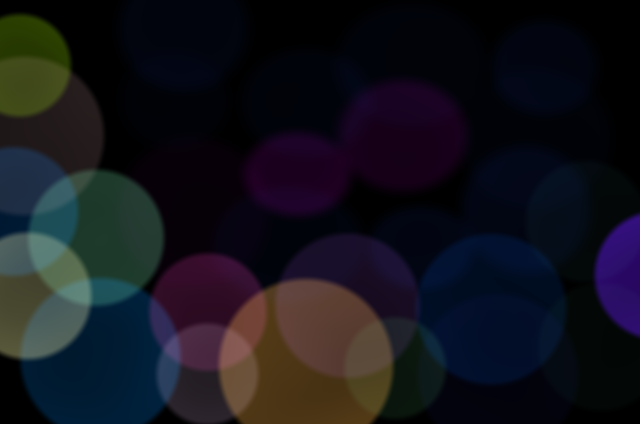
Reproduce this background procedurally as a Shadertoy shader.

```glsl
// Lengths are in canvas heights, angles in degrees
const vec2 ARC_CENTER = vec2(0.80, 0.72);
const vec2 ARC_RADII = vec2(0.74, 0.58);
const float ARC_CORNER = 0.25;      // pushes the arc out toward the corners
const float OUTER_START = 168.0;
const float OUTER_STEP = 16.0;
const float INNER_START = 212.0;
const float INNER_STEP = 30.0;
const float INNER_REACH = 0.76;
const float DISC_RADIUS = 0.16;
const float DISC_VARIATION = 0.045;
const float DISC_BLUR = 0.010;

const int VEIL_COUNT = 12;
const vec2 VEIL_LOW = vec2(0.40, 0.38);
const vec2 VEIL_SPAN = vec2(1.10, 0.60);
const float VEIL_BLUR = 0.025;
const vec3 NAVY = vec3(0.010, 0.030, 0.100);
const vec3 PLUM = vec3(0.110, 0.000, 0.120);
const vec3 NIGHT = vec3(0.001, 0.001, 0.003);

const int OUTER_COUNT = 11;
const vec3 OUTER_TINTS[OUTER_COUNT] = vec3[](
    vec3(0.17, 0.25, 0.00), vec3(0.13, 0.10, 0.10), vec3(0.00, 0.10, 0.20),
    vec3(0.30, 0.30, 0.20), vec3(0.00, 0.12, 0.22), vec3(0.17, 0.14, 0.17),
    vec3(0.30, 0.21, 0.08), vec3(0.04, 0.09, 0.05), vec3(0.01, 0.01, 0.05),
    vec3(0.01, 0.03, 0.02), vec3(0.17, 0.03, 0.42));

const int INNER_COUNT = 5;
const vec3 INNER_TINTS[INNER_COUNT] = vec3[](
    vec3(0.11, 0.22, 0.16), vec3(0.20, 0.05, 0.15), vec3(0.10, 0.05, 0.14),
    vec3(0.00, 0.05, 0.13), vec3(0.01, 0.03, 0.03));

vec2 arcPoint(float degrees, float reach) {
    float a = radians(degrees);
    float corner = sin(2.0 * a);
    reach *= 1.0 + ARC_CORNER * corner * corner;
    return ARC_CENTER + ARC_RADII * reach * vec2(cos(a), sin(a));
}

// Soft uneven shading from layered sines
float mottle(vec2 p, float seed) {
    float wave = sin(dot(p, vec2(9.0, 5.0)) + seed * 2.3)
               + 0.6 * sin(dot(p, vec2(-11.0, 16.0)) + seed * 4.1);
    return 0.96 + 0.08 * wave;
}

// Defocused light: flat disc, soft edge, slightly brighter rim
float disc(vec2 offset, float radius, float blur) {
    float d = length(offset);
    float inside = 1.0 - smoothstep(radius - blur, radius + blur, d);
    return inside * mix(0.94, 1.06, smoothstep(0.3, 1.0, d / radius));
}

vec3 screen(vec3 base, vec3 light) {
    return 1.0 - (1.0 - base) * (1.0 - light);
}

void mainImage(out vec4 fragColor, in vec2 fragCoord) {
    vec2 p = fragCoord / iResolution.y;
    vec3 color = NIGHT;

    // Faint veils spread by a low-discrepancy sequence
    for (int i = 0; i < VEIL_COUNT; i++) {
        float n = float(i);
        vec2 center = VEIL_LOW + VEIL_SPAN * fract(0.5 + n * vec2(0.7549, 0.5698));
        float strength = fract(0.9 + n * 0.618);
        strength = mix(0.25, 1.0, strength * strength);
        vec3 tint = i % 5 == 0 ? PLUM : NAVY;
        vec2 offset = (p - center) * vec2(1.0, 1.15 + 0.15 * sin(n * 1.7));
        float radius = 0.15 + 0.03 * sin(n * 2.1);
        color = screen(color, tint * strength * mottle(p, n) * disc(offset, radius, VEIL_BLUR));
    }

    // Bright discs along the outer arc
    for (int i = 0; i < OUTER_COUNT; i++) {
        float n = float(i);
        vec2 offset = p - arcPoint(OUTER_START + OUTER_STEP * n, 1.0);
        float radius = DISC_RADIUS + DISC_VARIATION * cos(2.7 * (n - 6.0));
        color = screen(color, OUTER_TINTS[i] * mottle(p, n) * disc(offset, radius, DISC_BLUR));
    }

    // Discs along the inner arc, overlapping the outer ones
    for (int i = 0; i < INNER_COUNT; i++) {
        float n = float(i);
        vec2 offset = p - arcPoint(INNER_START + INNER_STEP * n, INNER_REACH);
        float radius = DISC_RADIUS - 0.5 * DISC_VARIATION * sin(1.8 * n);
        color = screen(color, INNER_TINTS[i] * mottle(p, n + 7.0) * disc(offset, radius, DISC_BLUR));
    }

    fragColor = vec4(color, 1.0);
}
```
